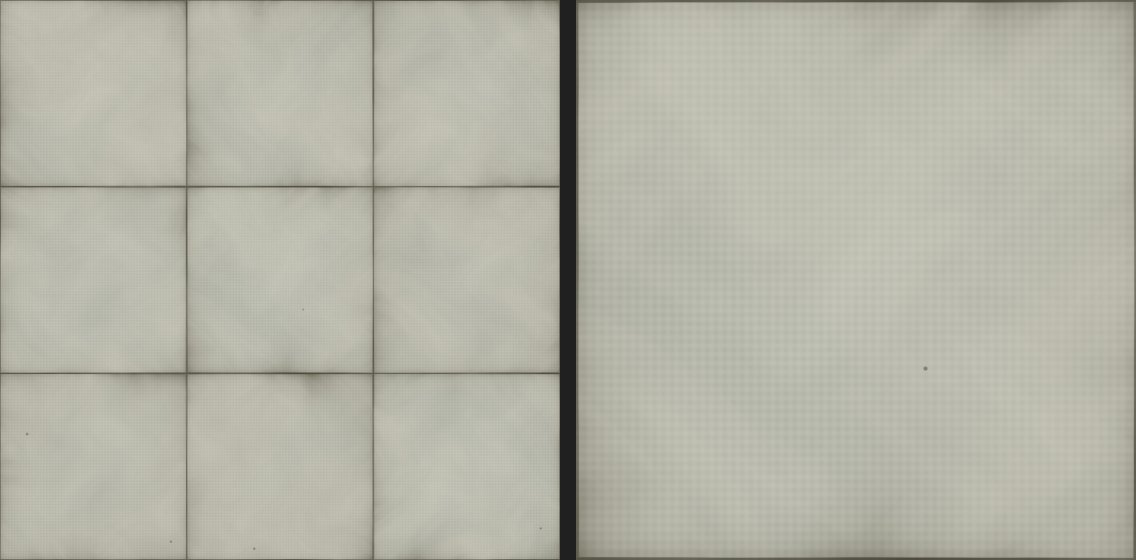
Left: the whole. Right: its middle third, enlarged.
Give the GLSL for this texture, as a Shadertoy shader.

```glsl
// Draws a three by three wall of pale grey-green tiles with a fine woven relief and grimy edges.

const float TILES = 3.0;          // tiles across and down
const float THREADS = 64.0;       // relief lines per tile
const float TAU = 6.2831853;
const vec3 GLAZE = vec3(0.770, 0.762, 0.708);
const vec3 GLAZE_COOL = vec3(0.742, 0.748, 0.702);
const vec3 GRIME = vec3(0.41, 0.395, 0.325);
const vec3 SEAM = vec3(0.29, 0.285, 0.23);

float hash(vec2 p) {
    vec3 q = fract(vec3(p.xyx) * 0.1031);
    q += dot(q, q.yzx + 33.33);
    return fract((q.x + q.y) * q.z);
}

// Layered sines along a line, about 0 to 1
float waves(float t, float seed) {
    float s = sin(t * 4.1 + seed * 41.0) + 0.6 * sin(t * 9.7 + seed * 73.0);
    s += 0.3 * sin(t * 23.0 + seed * 19.0) + 0.15 * sin(t * 57.0 + seed * 87.0);
    return clamp(0.5 + 0.27 * s, 0.0, 1.0);
}

// Layered, turned and bent sines over a plane, about -1 to 1
float clouds(vec2 p, float seed) {
    float sum = 0.0, gain = 0.5;
    p += seed * 37.0;
    for (int i = 0; i < 5; i++) {
        p += 0.6 * sin(p.yx * 1.3 + seed * 11.0);
        sum += gain * sin(p.x) * sin(p.y);
        p = mat2(1.6, 1.2, -1.2, 1.6) * p;
        gain *= 0.6;
    }
    return sum;
}

// Fine crossing grooves, 0 on the threads and 1 where grooves cross
float weave(vec2 p, float pixel) {
    vec2 groove = 0.5 + 0.5 * cos(p * THREADS * TAU);
    float relief = 0.4 * (groove.x + groove.y) + 0.2 * groove.x * groove.y;
    float resolved = 1.0 - smoothstep(0.35, 0.7, THREADS * pixel);
    return mix(0.45, relief, resolved);
}

// Dirt from one edge: a thin dark rim, uneven stains and a wide faint shade
float edgeGrime(float depth, float along, float seed) {
    float patchy = pow(waves(along, seed), 2.5);
    float stain = mix(0.10, 0.42, patchy) * exp(-depth / mix(0.022, 0.06, patchy));
    float rim = 0.20 * exp(-depth / 0.012);
    float shade = mix(0.03, 0.17, waves(along * 0.6, seed + 0.61)) * exp(-depth / 0.14);
    return stain + rim + shade;
}

// Dirt from all four edges of a tile, heaviest at the top
float tileGrime(vec2 p, vec2 tile) {
    float sum = 0.0;
    for (int i = 0; i < 4; i++) {
        bool upright = i < 2;
        float across = upright ? p.x : p.y;
        float along = upright ? p.y : p.x;
        float depth = i % 2 == 0 ? across : 1.0 - across;
        float seed = hash(tile + 7.3 * float(i + 1));
        float weight = i == 3 ? 1.15 : 0.85;
        sum += weight * edgeGrime(depth, along, seed);
    }
    return min(sum, 0.8);
}

// Dark joint at a tile boundary, its strength varying along its length
float joint(float across, float along, float pixel, float seed) {
    float width = mix(0.003, 0.0055, waves(along * 0.7, seed));
    float soft = 0.7 * pixel;
    float line = 1.0 - smoothstep(width - soft, width + soft, across);
    return line * mix(0.5, 0.95, waves(along, seed + 0.37));
}

// Rare dots scattered one per cell
float specks(vec2 p, float pixel) {
    vec2 cell = floor(p);
    vec2 spot = 0.2 + 0.6 * vec2(hash(cell + 3.1), hash(cell + 8.7));
    float radius = mix(0.012, 0.028, hash(cell + 5.9));
    float dotMask = 1.0 - smoothstep(radius - pixel, radius + pixel, length(p - cell - spot));
    return dotMask * step(0.98, hash(cell + 1.7));
}

void mainImage(out vec4 fragColor, in vec2 fragCoord) {
    vec2 wall = TILES * fragCoord / iResolution.xy;
    float pixel = TILES / min(iResolution.x, iResolution.y);
    vec2 tile = floor(wall);
    vec2 p = fract(wall);
    float seed = hash(tile + 2.4);

    // Glaze with slow colour drift and a shade of its own per tile
    float cloud = clouds(p * 4.0, seed);
    vec3 color = mix(GLAZE, GLAZE_COOL, clamp(0.4 + 0.5 * cloud + 0.5 * (seed - 0.5), 0.0, 1.0));
    color *= 1.0 + 0.025 * (seed - 0.5) + 0.025 * clouds(p * 9.0, seed + 0.5);

    // Relief, worn unevenly and deeper where dirt collects
    float grime = tileGrime(p, tile);
    float wear = clamp(0.9 + 0.4 * cloud, 0.5, 1.2);
    color *= 1.0 - weave(p, pixel) * (0.045 * wear + 0.08 * grime);

    // Edge dirt, broken up by the clouds
    color = mix(color, GRIME, clamp(grime * (0.85 + 0.6 * cloud), 0.0, 0.8));
    color = mix(color, GRIME, 0.7 * specks(wall * 4.0, pixel * 4.0));

    // Joints follow the nearest boundary
    vec2 boundary = floor(wall + 0.5);
    vec2 gap = abs(wall - boundary);
    float upright = joint(gap.x, wall.y, pixel, hash(vec2(boundary.x, 4.0)));
    float level = joint(gap.y, wall.x, pixel, hash(vec2(9.0, boundary.y)));
    color = mix(color, SEAM, max(0.8 * upright, level));

    fragColor = vec4(color, 1.0);
}
```
